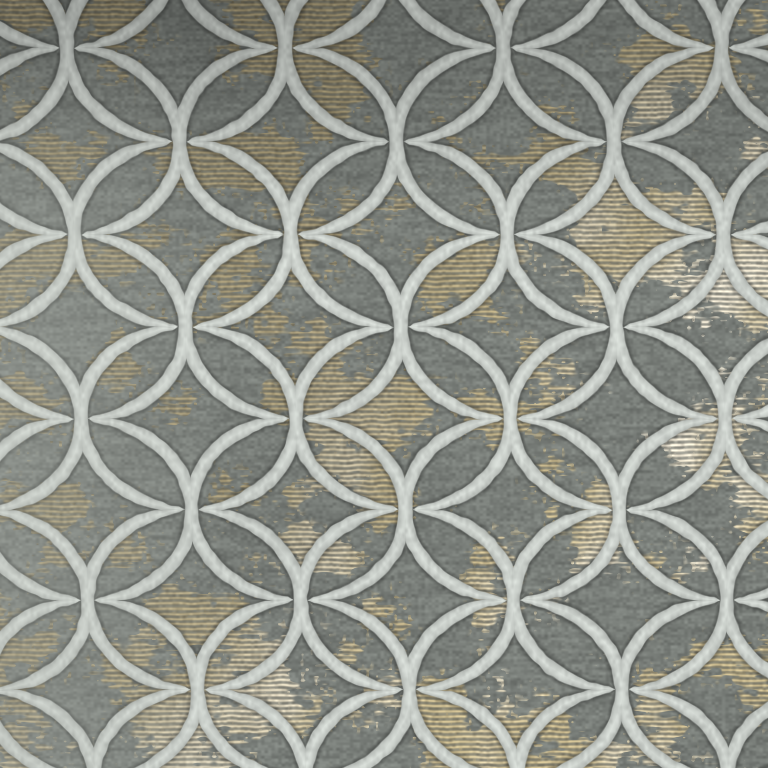
Give the GLSL for this pattern, as a WebGL 2 fragment shader.

```glsl
#version 300 es
precision highp float;
// Woven grey fabric with raised overlapping rings and ragged metallic gold flecks.
uniform vec2 u_resolution;
out vec4 fragColor;

#define HALF_CELL vec2(0.1405, 0.1194)
#define CORD_THIN 0.0034
#define CORD_WIDE 0.0088
#define THREADS 150.0
#define GOLD_LEVEL 0.53
#define GROUND vec3(0.455, 0.473, 0.455)
#define CORD vec3(0.765, 0.785, 0.765)
#define GOLD vec3(0.69, 0.63, 0.475)
#define SILVER vec3(0.84, 0.81, 0.74)

float hash(vec2 p) {
    vec3 q = fract(vec3(p.xyx) * 0.1031);
    q += dot(q, q.yzx + 33.33);
    return fract((q.x + q.y) * q.z);
}

float noise(vec2 p) {
    vec2 i = floor(p), f = fract(p);
    f = f * f * (3.0 - 2.0 * f);
    return mix(mix(hash(i), hash(i + vec2(1, 0)), f.x),
               mix(hash(i + vec2(0, 1)), hash(i + vec2(1, 1)), f.x), f.y);
}

float fbm(vec2 p) {
    float sum = 0.0, amp = 0.55;
    for (int i = 0; i < 3; i++) {
        sum += amp * noise(p);
        p = p * 2.1 + 17.3;
        amp *= 0.48;
    }
    return sum;
}

// Slightly skewed cloth: whole numbers with an even sum are the ring junctions.
vec2 clothGrid(vec2 uv) {
    float down = 1.0 - uv.y;
    float e = down - 0.0625;
    return vec2((uv.x - 0.0848 - 0.0383 * down) / (0.1424 - 0.0049 * down),
                8.17 * e + 0.243 * e * e);
}

// x: signed distance to the nearest cord edge, y: half width of that cord.
vec2 ringCords(vec2 p) {
    vec2 best = vec2(1.0, CORD_WIDE);
    vec2 base = floor(p);
    for (int j = -1; j <= 2; j++) {
        for (int i = -1; i <= 2; i++) {
            vec2 center = base + vec2(i, j);
            if (mod(center.x + center.y, 2.0) < 0.5) continue;
            vec2 q = p - center;
            float r = max(length(q), 0.001);
            vec2 dir = q / r;
            float dist = abs(r - 1.0) / length(dir / HALF_CELL);
            // Cords taper where they run flat and stop short of the upright bar.
            float side = abs(dir.x);
            float halfWidth = mix(CORD_THIN, CORD_WIDE, smoothstep(0.05, 0.62, side));
            halfWidth *= smoothstep(0.055, 0.13, side);
            float edge = dist - halfWidth;
            if (edge < best.x) best = vec2(edge, max(halfWidth, 0.001));
        }
    }
    return best;
}

void main() {
    vec2 uv = gl_FragCoord.xy / u_resolution.y;
    float pixel = 1.0 / u_resolution.y;
    vec2 threadUv = uv * THREADS;

    // Ground weave
    float grain = noise(threadUv * vec2(1.5, 1.9)) - 0.5;
    float slub = noise(uv * vec2(24.0, 210.0)) - 0.5;
    vec3 color = GROUND * (1.0 + 0.20 * grain + 0.14 * slub);

    // Gold patches with frayed horizontal edges and loose specks
    float blot = fbm(uv * vec2(14.5, 15.5) + 4.7);
    float fray = noise(uv * vec2(75.0, 210.0) + 9.0) - 0.5;
    float patchMask = smoothstep(GOLD_LEVEL - 0.02, GOLD_LEVEL + 0.04, blot + 0.17 * fray);
    float speck = smoothstep(0.70, 0.88, noise(threadUv * vec2(1.1, 1.35) + 31.0));
    speck *= smoothstep(0.36, 0.50, blot);
    float rib = 0.5 + 0.5 * sin(6.2832 * (threadUv.y + 0.3 * noise(threadUv * 0.4)));
    float shine = smoothstep(0.55, 1.35, uv.x + 0.8 * (1.0 - uv.y));
    vec3 metal = mix(GOLD, SILVER, shine * smoothstep(0.40, 0.70, fbm(uv * 7.0 + 2.0)));
    metal *= 0.78 + 0.34 * rib + 0.22 * grain;
    metal *= mix(0.84, 1.06, shine);
    color = mix(color, metal, max(patchMask * (0.45 + 0.45 * rib), 0.72 * speck));

    // Raised cords: stitched groove, rounded profile and satin grain
    vec2 wobble = vec2(noise(uv * 90.0), noise(uv * 90.0 + 50.0)) - 0.5;
    vec2 cord = ringCords(clothGrid(uv + 0.0022 * wobble));
    color *= 1.0 - 0.26 * (1.0 - smoothstep(0.0, 0.0065, cord.x));
    float height = clamp(-cord.x / cord.y, 0.0, 1.0);
    float satin = noise(threadUv * vec2(1.6, 1.1) + 70.0) - 0.5;
    vec3 cordColor = CORD * (0.82 + 0.22 * sqrt(height) + 0.11 * satin);
    float cover = 1.0 - smoothstep(-pixel, pixel, cord.x);
    color = mix(color, cordColor, cover);

    // Uneven daylight: pale left side, dim folds along the top
    float folds = smoothstep(0.62, 1.05, uv.y) * (0.5 + 0.9 * noise(uv * vec2(4.0, 5.0) + 3.0));
    float haze = smoothstep(0.38, 0.0, uv.x) * smoothstep(1.0, 0.65, uv.y);
    color *= 1.03 - 0.17 * folds + 0.04 * (noise(uv * 3.0) - 0.5);
    color = mix(color, vec3(0.72, 0.74, 0.71), 0.25 * haze);
    fragColor = vec4(clamp(color, 0.0, 1.0), 1.0);
}
```
